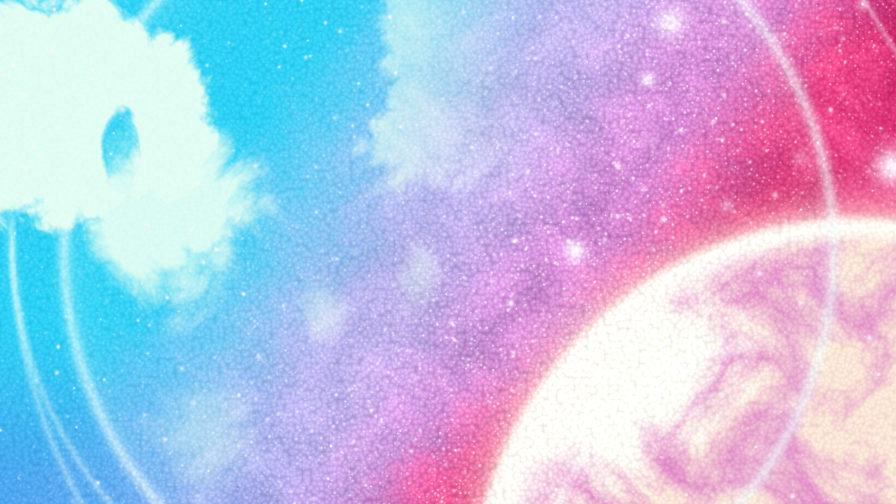
Give the GLSL for this background, as a Shadertoy shader.

```glsl
#define CYAN vec3(0.16, 0.81, 0.95)
#define SKY vec3(0.42, 0.79, 0.95)
#define LAVENDER vec3(0.72, 0.68, 0.91)
#define ORCHID vec3(0.82, 0.52, 0.82)
#define CRIMSON vec3(0.87, 0.21, 0.47)
#define MINT vec3(0.88, 0.99, 0.95)
#define PLANET_PINK vec3(0.88, 0.56, 0.78)
#define CREAM vec3(0.97, 0.89, 0.83)
#define PLANET vec3(1.701, -0.199, 0.764)
#define BIG_RING vec3(0.891, 0.502, 0.766)
#define STAR_GAIN 0.95
#define GRAIN 0.17

vec2 hash2(vec2 p) {
    vec3 q = fract(p.xyx * vec3(0.1031, 0.1030, 0.0973));
    q += dot(q, q.yzx + 33.33);
    return fract((q.xx + q.yz) * q.zy);
}
// Distance to the nearest jittered cell point
float cellular(vec2 p) {
    vec2 id = floor(p), f = fract(p);
    float nearest = 2.0;
    for (int i = 0; i < 9; i++) {
        vec2 o = vec2(i % 3 - 1, i / 3 - 1);
        vec2 r = o + hash2(id + o + 50.0) - f;
        nearest = min(nearest, dot(r, r));
    }
    return sqrt(nearest);
}
// Layered puffs, centred near zero
float billow(vec2 p) {
    float sum = 0.0, amp = 0.55;
    p += 0.17 * sin(p.yx * vec2(4.1, 3.7));
    for (int i = 0; i < 5; i++) {
        sum += amp * (0.47 - cellular(p));
        p = mat2(1.6, 1.2, -1.2, 1.6) * p + 3.7;
        amp *= 0.62;
    }
    return sum;
}
// Shape helpers
float blob(vec2 p, vec2 centre, vec2 radii) { return 1.0 - length((p - centre) / radii); }
float circle(vec2 p, vec3 c) { return length(p - c.xy) - c.z; }
float line(float d, float width) { return exp(-d * d / (width * width)); }

// One randomly sized soft star per cell of a turned grid
float stars(vec2 p, float scale, float radius, float rarity) {
    vec2 q = mat2(cos(scale), sin(scale), -sin(scale), cos(scale)) * p * scale + 300.0;
    vec2 id = floor(q), rnd = hash2(id);
    float margin = min(1.3 * radius * scale, 0.4);
    vec2 pos = mix(vec2(margin), vec2(1.0 - margin), hash2(id + 17.0));
    return pow(rnd.x, rarity) * line(length(fract(q) - pos) / scale, radius * (0.6 + 0.6 * rnd.y));
}
vec3 nebula(vec2 p, float t, float puff) {
    t += 0.13 * puff;
    vec3 col = mix(CYAN, SKY, smoothstep(0.50, 0.76, t));
    col = mix(col, LAVENDER, smoothstep(0.68, 0.98, t));
    col = mix(col, ORCHID, smoothstep(0.96, 1.25, t));
    col = mix(col, CRIMSON, smoothstep(1.23, 1.50, t + 0.13 * smoothstep(0.4, 0.0, p.y)));
    float corner = smoothstep(0.4, 0.0, p.y) * smoothstep(0.75, 0.0, p.x);
    col = mix(col, vec3(0.32, 0.57, 0.92), 0.7 * corner);
    return col + 0.25 * puff * smoothstep(0.6, 1.2, t);
}
float cloudCover(vec2 p, float puff) {
    float body = blob(p, vec2(0.10, 0.79), vec2(0.25, 0.23));
    body = max(body, blob(p, vec2(0.315, 0.75), vec2(0.10, 0.17)));
    body -= 0.7 * smoothstep(0.0, 0.8, blob(p, vec2(0.24, 0.72), vec2(0.07, 0.10)) + puff);
    float tail = blob(p, vec2(0.34, 0.57), vec2(0.18, 0.19));
    float cover = smoothstep(-0.12, 0.16, body + 0.8 * puff);
    cover = max(cover, 0.95 * smoothstep(-0.1, 0.5, tail + 0.8 * puff));
    // Veil with a crisp left edge
    float edge = p.x - 0.73 - 0.025 * sin(p.y * 11.0 - 8.0) + 0.10 * puff;
    float veil = smoothstep(0.0, 0.04, edge) * smoothstep(0.62, 0.72, p.y + 0.2 * puff);
    cover = max(cover, veil * smoothstep(1.12, 0.72, p.x) * (0.6 + 0.5 * puff));
    // Faint wisps
    float wisp = max(blob(p, vec2(0.64, 0.39), vec2(0.06, 0.08)),
                     blob(p, vec2(0.83, 0.45), vec2(0.06, 0.10)));
    wisp = max(wisp, blob(p, vec2(0.41, 0.13), vec2(0.13, 0.14)));
    return max(cover, 0.45 * smoothstep(0.0, 0.9, wisp + 0.9 * puff));
}
vec3 planetSurface(vec2 p, float d) {
    float puff = billow(p * 5.0 + 9.0);
    float outside = smoothstep(-0.01, 0.03, circle(p, BIG_RING));
    vec3 col = mix(PLANET_PINK, CREAM, clamp(0.25 + 2.2 * puff + 0.4 * outside, 0.0, 1.0));
    vec2 q = mat2(0.82, -0.57, 0.57, 0.82) * (p - vec2(1.23, 0.22));
    float bank = blob(q, vec2(0.0), vec2(0.29, 0.16));
    col = mix(col, vec3(0.99, 1.0, 0.96), smoothstep(-0.2, 0.6, bank + 0.9 * puff));
    float streak = line(circle(p, vec3(1.563, -0.167, 0.484)), 0.012);
    col = mix(col, vec3(1.0), 0.35 * streak * smoothstep(1.62, 1.45, p.x));
    float rimWidth = mix(0.09, 0.022, smoothstep(1.1, 1.65, p.x));
    return mix(col, vec3(1.0, 0.99, 0.96), line(min(d + 0.015, 0.0), rimWidth));
}
void mainImage(out vec4 fragColor, in vec2 fragCoord) {
    vec2 p = fragCoord / iResolution.y;
    float t = 0.83 * p.x + 0.56 * (1.0 - p.y);
    float puff = billow(p * 6.0);
    // Sky and clouds
    float cover = cloudCover(p, puff);
    vec3 col = mix(nebula(p, t, puff), MINT, cover);
    // Planet and its warm halo
    float d = circle(p, PLANET);
    col = mix(col, CREAM, 0.8 * exp(-max(d, 0.0) / 0.035));
    col = mix(col, planetSurface(p, d), smoothstep(0.012, -0.015, d));
    // Large ring, outer arcs and corner arc
    float ring = circle(p, BIG_RING);
    float glow = 0.45 * line(ring, 0.013) + 0.25 * exp(-abs(ring) / 0.035) * smoothstep(0.01, -0.01, ring);
    float arcs = line(circle(p, vec3(1.13, 0.537, 1.107)), 0.008);
    arcs += line(circle(p, vec3(0.854, 0.537, 0.831)), 0.008);
    glow += 0.35 * arcs * smoothstep(0.62, 0.5, p.y) * smoothstep(0.5, 0.3, p.x);
    glow += 0.35 * line(dot(p - vec2(1.745, 0.95), vec2(0.85, 0.53)), 0.006) * step(0.85, p.y);
    col = mix(col, vec3(0.93, 0.99, 0.98), min(glow, 1.0) * (1.0 - 0.8 * cover));
    // Star dust, densest along the violet band
    float band = 0.25 + 0.75 * line(t - 1.2, 0.4);
    float light = stars(p, 13.0, 0.005, 4.0) + stars(p, 29.0, 0.0032, 6.0);
    light += band * (stars(p, 61.0, 0.0028, 5.0) + 0.8 * stars(p, 117.0, 0.0023, 4.0));
    // Soft lights in the upper right
    float region = smoothstep(1.05, 1.2, p.x) * smoothstep(0.45, 0.6, p.y);
    light += 0.9 * region * stars(p, 8.0, 0.014, 4.0);
    light += line(length(p - vec2(1.77, 0.67)), 0.035) + line(length(p - vec2(1.141, 0.502)), 0.02);
    light += 0.9 * line(length(p - vec2(1.331, 0.954)), 0.027);
    col = mix(col, vec3(1.0, 0.96, 1.0), min(STAR_GAIN * light, 1.0));
    // Fine cellular grain, weaker on the clouds
    col += GRAIN * (0.55 - cellular(p * 115.0)) * (0.3 + 0.7 * band) * (1.0 - 0.8 * cover);
    fragColor = vec4(clamp(col, 0.0, 1.0), 1.0);
}
```
